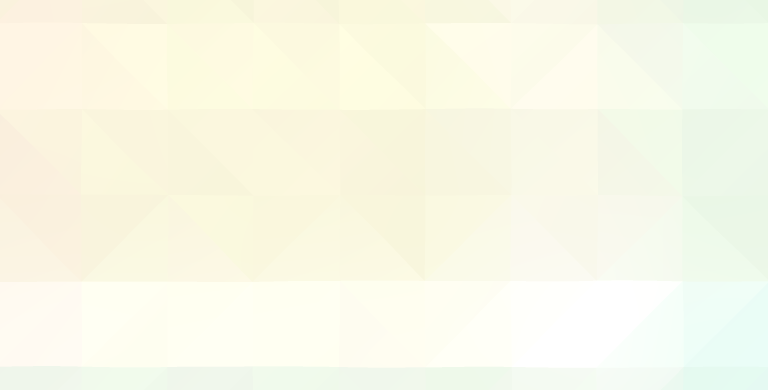
This background is drawn by a Shadertoy shader. Its source:

```glsl
// Pale low-poly backdrop: a square grid whose cells are split by diagonals.
// Each triangle takes its tone from a soft colour field sampled near its
// centre, plus a small random tint; gradient noise bends the grid lines.

#define ROWS_PER_HEIGHT 4.54            // grid cells along the canvas height
#define GRID_OFFSET vec2(0.05, 0.733)   // part of a cell cut off at lower left
#define FACETING 0.72                   // 0 = smooth field, 1 = flat triangles
#define ROW_TONE 0.010                  // light and dark rows
#define TINT_VARIATION 0.014            // random tint per triangle
#define LINE_BEND 0.025                 // bend of the grid lines, in cells
#define SAMPLES 3                       // antialiasing grid per pixel

const vec3 PEACH = vec3(0.992, 0.952, 0.880);
const vec3 CREAM = vec3(0.984, 0.973, 0.870);
const vec3 IVORY = vec3(0.985, 0.976, 0.915);
const vec3 LEAF  = vec3(0.927, 0.976, 0.912);
const vec3 MINT  = vec3(0.905, 0.988, 0.960);
const vec3 SAGE  = vec3(0.930, 0.977, 0.925);

vec3 hash3(vec3 p) {
    p = fract(p * vec3(0.1031, 0.1030, 0.0973));
    p += dot(p, p.yxz + 33.33);
    return fract((p.xxy + p.yxx) * p.zyx);
}

vec2 gradientAt(vec2 corner) {
    float angle = 6.2832 * hash3(vec3(corner + 20.0, 7.0)).x;
    return vec2(cos(angle), sin(angle));
}

float gradientNoise(vec2 p) {
    vec2 i = floor(p), f = p - i;
    vec2 w = f * f * f * (f * (f * 6.0 - 15.0) + 10.0);
    vec2 e = vec2(1.0, 0.0);
    float a = dot(gradientAt(i), f);
    float b = dot(gradientAt(i + e.xy), f - e.xy);
    float c = dot(gradientAt(i + e.yx), f - e.yx);
    float d = dot(gradientAt(i + e.xx), f - e.xx);
    return mix(mix(a, b, w.x), mix(c, d, w.x), w.y);
}

// Soft colours over the grid; p.x counts columns, p.y counts rows
vec3 colourField(vec2 p) {
    vec3 colour = mix(PEACH, CREAM, smoothstep(0.2, 1.9, p.x));
    colour = mix(colour, IVORY, smoothstep(4.6, 6.3, p.x));
    colour = mix(colour, LEAF, smoothstep(6.6, 8.5, p.x));

    // Whitened lower band with a bright spot and a mint corner
    float low = 1.0 - smoothstep(1.5, 2.8, p.y);
    colour = mix(colour, vec3(1.0), 0.52 * low);
    colour = mix(colour, SAGE, 0.75 * (1.0 - smoothstep(0.75, 1.3, p.y)));
    vec2 spot = p - vec2(6.9, 1.5);
    colour = mix(colour, vec3(1.0), 0.9 * exp(-1.3 * dot(spot, spot)));
    float corner = smoothstep(7.0, 8.6, p.x) * (1.0 - smoothstep(1.4, 2.2, p.y));
    return mix(colour, MINT, 0.9 * corner);
}

// True where the diagonal climbs to the right
bool isRising(vec2 cell) {
    if (cell.y < 1.5) return cell.x != 4.0;
    if (cell.y < 2.5) return mod(cell.x, 2.0) > 0.5;
    if (cell.y < 3.5) return cell.x > 7.5;
    return mod(cell.x, 6.0) < 0.5;
}

vec3 facetColour(vec2 p) {
    vec2 bend = vec2(gradientNoise(p * 0.8), gradientNoise(p * 0.8 + 11.0));
    vec2 grid = p + LINE_BEND * bend;
    vec2 cell = floor(grid), f = grid - cell;

    // Pick the triangle and its centre
    bool rising = isRising(cell);
    float upper = rising ? step(f.x, f.y) : step(1.0, f.x + f.y);
    float side = rising ? 1.0 - upper : upper;
    vec2 centre = cell + (1.0 + vec2(side, upper)) / 3.0;

    vec3 colour = colourField(mix(p, centre, FACETING));
    colour += ROW_TONE * cos(6.2832 * (cell.y - 1.0) / 3.0);
    vec3 random = hash3(vec3(cell + 3.0, upper * 5.0 + 1.0)) - 0.5;
    colour += TINT_VARIATION * (random.x + random.y * vec3(0.4, -0.7, 0.5));

    // Faint slope of light inside each triangle
    colour += 0.012 * random.z * (f.x - f.y);
    return colour;
}

void mainImage(out vec4 fragColor, in vec2 fragCoord) {
    vec3 sum = vec3(0.0);
    for (int j = 0; j < SAMPLES; j++)
    for (int i = 0; i < SAMPLES; i++) {
        vec2 shift = (vec2(i, j) + 0.5) / float(SAMPLES) - 0.5;
        vec2 p = (fragCoord + shift) / iResolution.y;
        sum += facetColour(p * ROWS_PER_HEIGHT + GRID_OFFSET);
    }
    fragColor = vec4(clamp(sum / float(SAMPLES * SAMPLES), 0.0, 1.0), 1.0);
}
```
